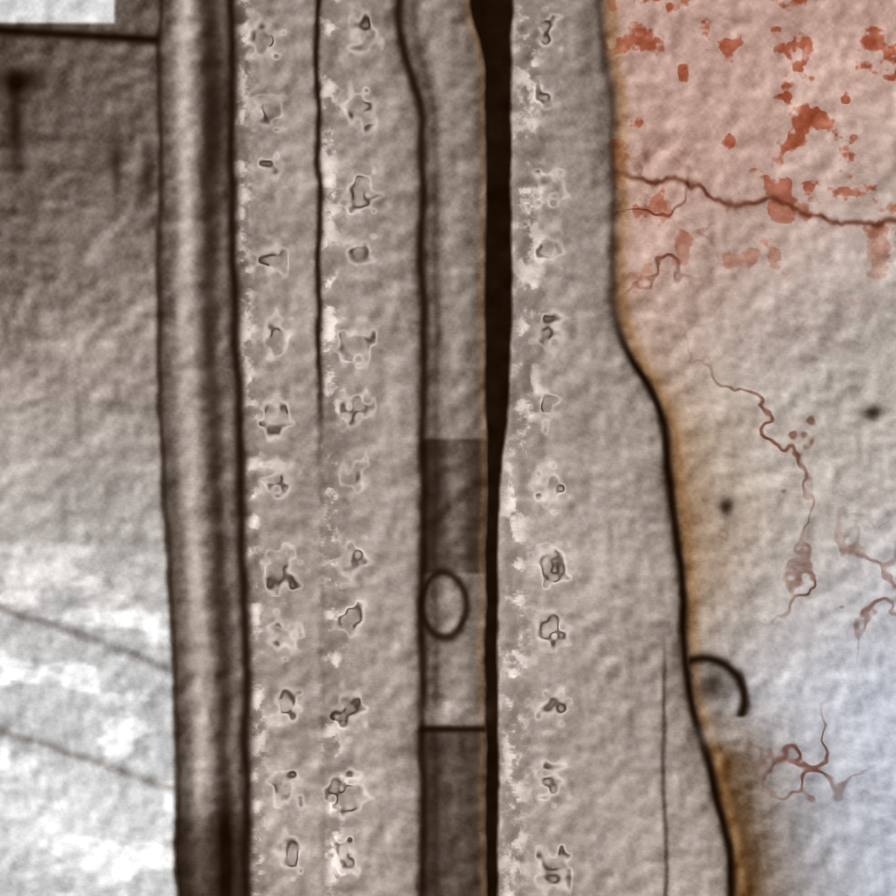
This texture is drawn by a Shadertoy shader. Its source:

```glsl
// Weathered boards and pipes between a dusty wall and a cracked, rusty one.
// Bands bounded by curves of the depth d (0 at top, 1 at bottom) are shaded
// across, then aged with noise, pits, cracks and stains.
#define ramp smoothstep

const vec3 ochre = vec3(.58, .42, .27), rust = vec3(.6, .28, .18);

float hash(vec2 p) { return fract(sin(dot(p, vec2(127.1, 311.7))) * 43758.5); }

float noise(vec2 p) {
  vec2 i = floor(p), f = ramp(0., 1., fract(p)), e = vec2(1, 0);
  return mix(mix(hash(i), hash(i + e), f.x), mix(hash(i + e.yx), hash(i + e.xx), f.x), f.y);
}

float fbm(vec2 p) {
  float sum = 0., amp = .53;
  for (int i = 0; i < 4; i++, amp *= .5) {
    sum += amp * noise(p);
    p = p * 2.03 + 7.3;
  }
  return sum;
}

float edgeStep(float e, float x) { return ramp(e - .003, e + .003, x); }
float band(float x, float l, float r) { return edgeStep(l, x) - edgeStep(r, x); }
float glow(float x, float w) { return exp(-x * x / (w * w)); }
float blob(vec2 p, float x, float y, float w, float h) { return glow(p.x - x, w) * glow(p.y - y, h); }
vec3 tone(float v) { return v + vec3(.045, -.005, -.04); }
void ink(inout vec3 c, vec3 tint, float m) { c = mix(c, tint, clamp(m, 0., 1.)); }
void shade(inout vec3 c, float m) { ink(c, tone(.06), m); }

// Leaning column of chipped pits: dark hollows, lit rims
float pits(vec2 p, float x, float lean) {
  float y = p.y * 12., h = hash(vec2(floor(y), x * 91.));
  vec2 c = vec2(p.x - x - lean * p.y, (fract(y) - .3 - .4 * h) / 15.);
  float r = length(c) + (noise(p * 110.) - .5) * .022 - .004 - .008 * h;
  return .4 * glow(r - .006, .005) - .9 * glow(r, .004) * ramp(.3, .6, noise(p * 75.));
}

vec3 leftWall(vec2 p, float n) {
  float x = p.x, d = p.y;
  vec3 c = tone(.36 + .08 * ramp(.1, .3, d) + .18 * ramp(.3, .47, d + n * .15));
  ink(c, vec3(.79), ramp(.38, .8, d));
  c += n * .2 + .2 * ramp(.52, .68, fbm(p * vec2(14, 24))) * ramp(.48, .7, d);
  // slanting streaks and a pale patch
  for (float y = .675; y < .9; y += .135) shade(c, .3 * glow(d - y - .38 * x + n * .03, .006));
  ink(c, vec3(.94), .7 * blob(p, .04, .91, .1, .05));
  // hook, drips, and the bright strip at the top
  shade(c, .8 * (blob(p, .02, .09, .03, .015) + blob(p, .017, .14, .01, .05)));
  shade(c, .6 * (blob(p, .165, .2, .009, .04) + blob(p, .13, .18, .007, .03)));
  ink(c, vec3(.86), band(x, -.1, .128) * band(d, -.1, .026));
  shade(c, glow(d - .034 - .06 * x, .006));
  return c;
}

vec3 rightWall(vec2 p, float edge, float n) {
  float x = p.x, d = p.y, slant = d + .7 * (x - .85), top = 1. - ramp(.15, .4, d);
  vec3 c = mix(vec3(.76, .63, .58), vec3(.71, .67, .64), ramp(.12, .5, slant));
  ink(c, vec3(.77, .79, .84), ramp(.55, .95, slant));
  c += n * .15;
  // seepage beside the boards
  float seep = exp((edge - x) / .055);
  ink(c, ochre, .85 * seep * glow(d - .55, .18));
  ink(c, ochre * .65, 1.5 * seep * ramp(.76, .85, d));
  // specks, a long crack and clustered veins
  ink(c, rust, .8 * top * ramp(.6, .7, fbm(p * 38.)));
  float wobble = (fbm(p * vec2(22, 9)) - .5) * .05;
  float crack = glow(d - .1 - .15 * x + wobble, .004);
  float veins = 1. - ramp(.005, .035, abs(fbm(p * 15.) - .5));
  crack += veins * (blob(p, .85, .49, .09, .09) + blob(p, .73, .26, .05, .07)
    + blob(p, .9, .85, .05, .05) + blob(p, .94, .66, .07, .05));
  ink(c, rust * .6, .75 * crack);
  shade(c, .8 * (blob(p, .81, .566, .009, .012) + blob(p, .973, .46, .013, .008)));
  return c;
}

void mainImage(out vec4 fragColor, in vec2 fragCoord) {
  vec2 p = fragCoord / iResolution.xy;
  p.y = 1. - p.y;
  float d = p.y, n = fbm(p * 11.) - .5, fine = fbm(p * 60.) - .5;
  float emboss = fine + .5 - fbm(p * 60. + .4);
  float x = p.x + (fbm(p * vec2(30, 18)) - .5) * .008;

  // boundaries, left to right
  float pipeL = .178 + .02 * ramp(.4, .85, d), pipeR = .258 + .017 * ramp(.1, .85, d);
  float seam = .354 + .008 * d, tubeL = .445 + .026 * ramp(.02, .15, d);
  float tubeR = .525 + .017 * ramp(0., .1, d);
  float gap = .572 - .016 * ramp(.35, .6, d);
  float edge = .672 + .012 * ramp(0., .14, d) + .06 * ramp(.33, .5, d)
    + .018 * ramp(.5, .66, d) + .055 * ramp(.7, 1., d);
  vec3 col = p.x < .4 ? leftWall(p, n) : rightWall(p, edge, n);

  // boards with pits and flaking borders
  vec3 board = tone(.55 + .06 * ramp(0., .7, d) + n * .16 - .08 * ramp(edge - .05, edge, x));
  board += .35 * (pits(p, .295, .03) + pits(p, .406, -.022) + pits(p, .608, .01));
  float flakes = glow(x - pipeR - .013, .008) + glow(x - seam - .012, .012) + glow(x - gap - .018, .014);
  board += flakes * (.25 * ramp(-.05, .15, fine) - .05) - .1 * glow(x - tubeL, .02);
  ink(col, board, band(x, pipeR, edge));

  // rounded pipe with a sooty foot
  float u = (x - pipeL) / (pipeR - pipeL);
  vec3 pipe = tone(mix(.3, .68, glow(u - .36, .17)) + .15 * ramp(.6, .9, u));
  shade(pipe, .45 * glow(u - .68, .1) + .65 * ramp(.88, .95, d + n * .05));
  shade(pipe, .7 * blob(p, .242, .13, .012, .13));
  ink(col, pipe, band(x, pipeL, pipeR));

  // bent tube and its sunken lower part
  u = (x - tubeL) / (tubeR - tubeL);
  vec3 tube = tone(mix(.32, .54, glow(u - .5, .36)) - .12 * glow(u - .22, .07));
  shade(tube, (.65 - .3 * glow(u - .55, .2)) * band(d, .49, .64) + .5 * edgeStep(.81, d));
  ink(col, tube, band(x, tubeL, tubeR));

  // ochre lips and shadow gaps
  ink(col, ochre, .4 * glow(x - tubeR + .004, .004) + .7 * glow(x - edge - .009, .008));
  shade(col, band(x, tubeR, gap) + .6 * glow(x - pipeL, .004) + .9 * glow(x - pipeR, .007));
  shade(col, .9 * glow(x - seam, .004) * (1. - .85 * ramp(.38, .55, d)) + .85 * glow(x - tubeL, .006));
  shade(col, (.55 + .45 * ramp(.33, .42, d)) * glow(x - edge, .006));
  shade(col, .5 * glow(x - .742, .003) * ramp(.7, .76, d));

  // ring clasp and ledge on the tube
  vec2 q = vec2(x, d);
  shade(col, .8 * glow(length((q - vec2(.496, .675)) * vec2(1.5, 1)) - .036, .006));
  ink(col, tone(.62), .7 * blob(q, .505, .795, .03, .012));
  shade(col, .85 * glow(d - .814, .004) * band(x, .468, .543));

  // hooked bracket on the right
  shade(col, .7 * blob(q, .797, .765, .02, .02));
  shade(col, .95 * glow(length(q - vec2(.785, .78)) - .045, .006) * band(x, .768, .84) * band(d, .7, .8));
  ink(col, tone(.6), .85 * blob(q, .81, .82, .026, .013));

  col += emboss * .3 * ramp(.05, .4, col.g) + fine * .06;
  fragColor = vec4(clamp(col, 0., 1.), 1);
}
```
